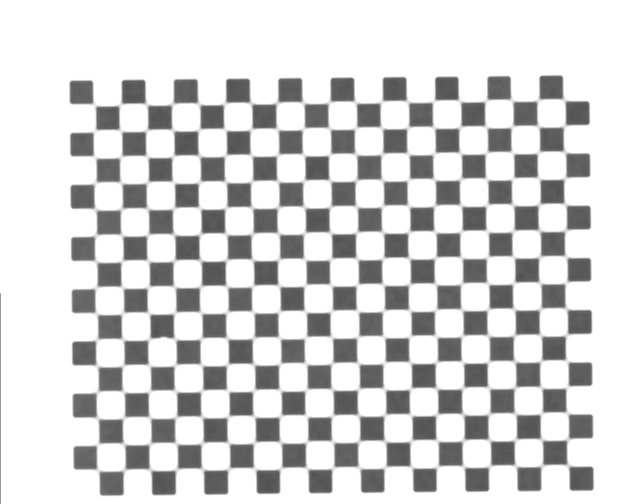
A WebGL 2 fragment shader for this pattern:

```glsl
#version 300 es
precision highp float;
// A slightly tilted checkerboard of soft grey ink squares, 20 across by 16 down,
// on white. Rounded-box distances are blended smoothly so that diagonal neighbours
// bleed together at their corners; hashes vary the ink and the square sizes.
uniform vec2 u_resolution;
out vec4 outColor;

float hash(vec2 p) {
  vec3 q = fract(p.xyx * vec3(0.1031, 0.1030, 0.0973));
  q += dot(q, q.yzx + 33.33);
  return fract((q.x + q.y) * q.z);
}

float valueNoise(vec2 p) {
  vec2 i = floor(p), f = fract(p);
  f = f * f * (3.0 - 2.0 * f);
  return mix(mix(hash(i), hash(i + vec2(1, 0)), f.x),
             mix(hash(i + vec2(0, 1)), hash(i + vec2(1, 1)), f.x), f.y);
}

float roundedBox(vec2 p, float halfSize, float radius) {
  vec2 q = abs(p) - halfSize + radius;
  return length(max(q, 0.0)) + min(max(q.x, q.y), 0.0) - radius;
}

float smoothMin(float a, float b, float k) {
  float h = max(k - abs(a - b), 0.0) / k;
  return min(a, b) - h * h * k * 0.25;
}

// Distance to the ink, in cells; cell centres lie on whole numbers.
float inkDistance(vec2 g) {
  float d = 1.0;
  for (int y = -1; y <= 1; y++) {
    for (int x = -1; x <= 1; x++) {
      vec2 cell = round(g) + vec2(x, y);
      bool inside = all(greaterThanEqual(cell, vec2(0))) &&
                    all(lessThan(cell, vec2(20, 16)));
      if (inside && mod(cell.x + cell.y, 2.0) < 0.5) {
        float halfSize = 0.457 + 0.012 * (hash(cell + 7.0) - 0.5);
        d = smoothMin(d, roundedBox(g - cell, halfSize, 0.12), 0.38);
      }
    }
  }
  return d;
}

void main() {
  vec2 uv = gl_FragCoord.xy / u_resolution.y;

  // Tilted grid: columns run right, rows run down from the top left square.
  vec2 q = (uv - vec2(0.1617, 0.8168)) * vec2(1, -1);
  vec2 g = vec2(q.x - 0.0105 * q.y, q.y + 0.0105 * q.x) / 0.0518;
  float pixel = 1.0 / (0.0518 * u_resolution.y);

  // Soft edge, with one small nick in the lower side of a square.
  float d = inkDistance(g);
  d = max(d, 0.07 - length((g - vec2(3.05, 9.48)) * vec2(0.4, 1.0)));
  float soft = max(0.055, 0.7 * pixel);
  float paper = smoothstep(-soft, soft, d + 0.008);

  // Mottled ink, uneven from square to square and paler in the first column.
  vec2 cell = round(g);
  float ink = 0.36 + 0.035 * (hash(cell + 3.0) - 0.5);
  ink += 0.035 * (valueNoise(g * 4.0 + 20.0) - 0.5);
  ink += 0.02 * (valueNoise(g * 11.0 + 50.0) - 0.5);
  ink += 0.03 * (1.0 - smoothstep(0.5, 2.0, g.x));
  ink += 0.03 * smoothstep(-0.17, -0.05, d);
  float grey = mix(ink, 1.0, paper);

  // Thin rule along the lower part of the left margin.
  float aa = 0.5 / u_resolution.y;
  float rule = (1.0 - smoothstep(0.0016 - aa, 0.0016 + aa, uv.x)) *
               (1.0 - smoothstep(0.418 - aa, 0.418 + aa, uv.y));
  grey = mix(grey, 0.55, rule);

  outColor = vec4(vec3(grey), 1.0);
}
```
